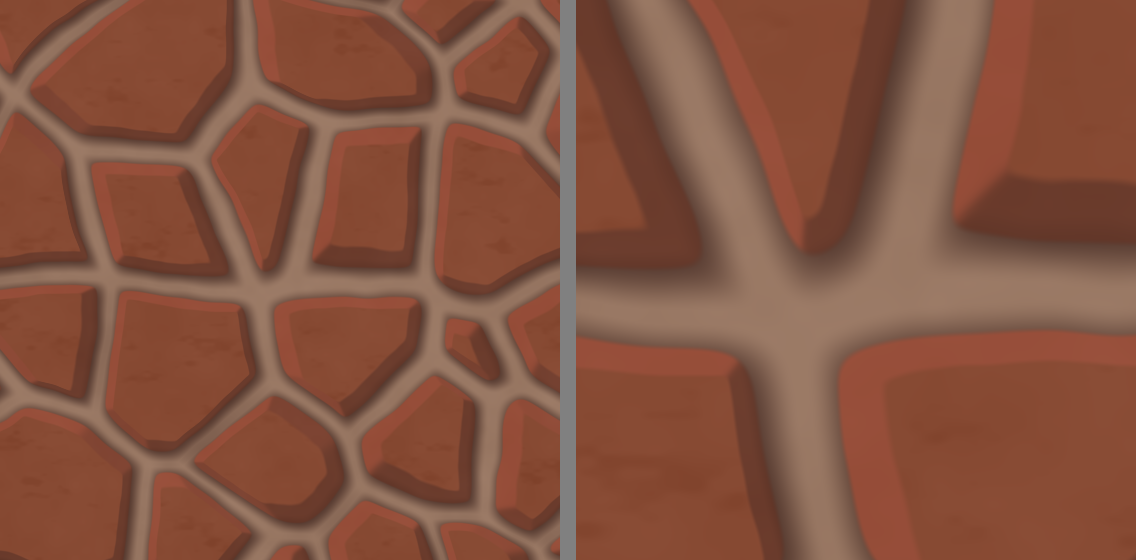
Left, the full canvas; right, a detail of the centre.
Give the GLSL for this texture, as a three.js fragment shader.

```glsl
varying vec2 vUv;

const vec2 toLight = vec2(-0.7, 0.71);

float hash(vec2 p) {
  return fract(sin(dot(p, vec2(127.1, 311.7))) * 43758.5453);
}

float noise(vec2 p) {
  vec2 i = floor(p), f = fract(p);
  f = f * f * (3.0 - 2.0 * f);
  return mix(mix(hash(i), hash(i + vec2(1, 0)), f.x),
             mix(hash(i + vec2(0, 1)), hash(i + vec2(1, 1)), f.x), f.y);
}

float fbm(vec2 p) {
  return 0.5 * noise(p) + 0.3 * noise(p * 2.1 + 7.0) + 0.2 * noise(p * 4.3 + 3.0);
}

// Stone centre (xy) and its size weight (z) for one grid cell
vec3 stoneSite(vec2 cell) {
  vec2 jitter = 0.1 + 0.8 * vec2(hash(cell + 13.0), hash(cell + 41.0));
  jitter.x += 0.5 * mod(cell.y, 2.0);
  return vec3((cell + jitter) / vec2(4.6, 3.7), 0.024 * hash(cell + 5.0));
}

// Signed distance to the nearest stone; bevel holds relative depth and tone
float stones(vec2 p, out vec2 bevel) {
  // Lean and bend the outlines
  p.x += 0.14 * p.y;
  p += 0.04 * (vec2(noise(p * 4.5), noise(p * 4.5 + 19.0)) - 0.5);
  p += 0.005 * (vec2(noise(p * 22.0), noise(p * 22.0 + 31.0)) - 0.5);

  // Weighted Voronoi owner
  vec2 base = floor(p * vec2(4.6, 3.7)), owner = base;
  vec3 site = vec3(0.0);
  float best = 1e3;
  for (int y = -2; y <= 2; y++) {
    for (int x = -2; x <= 2; x++) {
      vec2 cell = base + vec2(x, y);
      vec3 s = stoneSite(cell);
      float d = dot(p - s.xy, p - s.xy) - s.z;
      if (d < best) { best = d; owner = cell; site = s; }
    }
  }

  // Soft minimum over the borders, with a facet for each
  float gap = 0.012 + 0.015 * noise(p * 5.0 + 60.0);
  float edgeSum = 1e-12, facetSum = 1e-12, toneSum = 0.0;
  for (int y = -2; y <= 2; y++) {
    for (int x = -2; x <= 2; x++) {
      if (x == 0 && y == 0) continue;
      vec2 cell = owner + vec2(x, y);
      vec3 s = stoneSite(cell);
      vec2 across = s.xy - site.xy;
      float span = length(across);
      vec2 normal = across / span;
      float d = 0.5 * (span + (site.z - s.z) / span) - dot(p - site.xy, normal);
      edgeSum += exp(-150.0 * d);

      float lit = dot(normal, toLight);
      float width = mix(0.01, 0.034, hash(owner * 3.0 + cell * 1.7));
      float w = exp(-10.0 * max((d - gap) / width, -1.0));
      facetSum += w;
      toneSum += w * smoothstep(-0.4, 0.4, lit);
    }
  }
  bevel = vec2(-log(facetSum) / 10.0, toneSum / facetSum);
  return gap + log(edgeSum) / 150.0;
}

void main() {
  vec2 bevel, unused;
  float dist = stones(vUv, bevel);
  float castDist = stones(vUv + toLight * 0.012, unused);
  float mottle = fbm(vUv * 14.0) - 0.5;

  // Mortar, shaded beside the stones and most at their lower right
  float openness = smoothstep(-0.008, 0.02, mix(dist, castDist, 0.5));
  vec3 mortar = mix(vec3(0.34, 0.23, 0.19), vec3(0.60, 0.47, 0.39), openness);
  mortar += 0.04 * mottle;

  // Flat face with faint brush marks, then the bevel facets
  vec3 face = vec3(0.53, 0.29, 0.20) + 0.03 * mottle;
  face -= 0.025 * smoothstep(0.6, 0.85, fbm(vUv * vec2(18.0, 34.0) + 9.0));
  vec3 facet = mix(vec3(0.42, 0.235, 0.175), vec3(0.59, 0.305, 0.225), bevel.y);
  facet += 0.03 * mottle;
  facet *= mix(0.92, 1.0, smoothstep(0.0, 0.5, bevel.x + bevel.y));
  vec3 stone = mix(facet, face, smoothstep(0.88, 1.08, bevel.x + 0.25 * mottle));

  gl_FragColor = vec4(mix(stone, mortar, smoothstep(-0.0018, 0.0018, dist)), 1.0);
}
```
